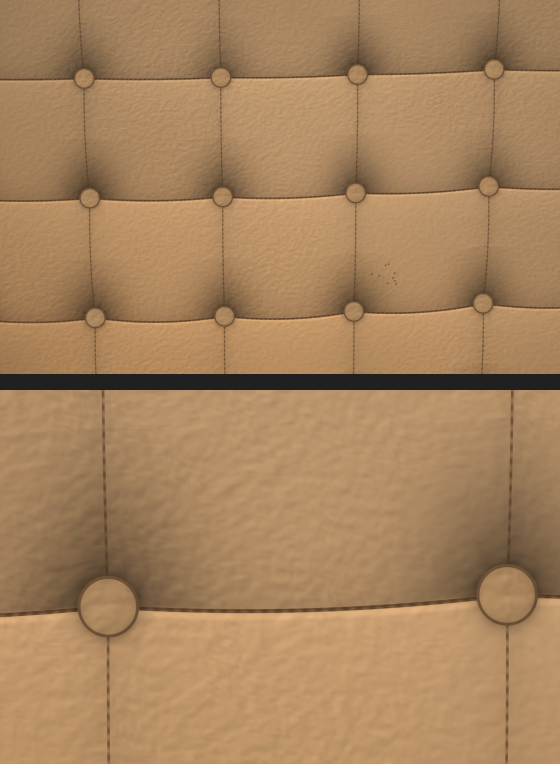
Top: the whole. Bottom: its middle third, enlarged.
A WebGL 2 fragment shader for this texture:

```glsl
#version 300 es
precision highp float;
uniform vec2 u_resolution;
out vec4 outColor;

// Lengths are fractions of the canvas height
const vec3 LEATHER = vec3(0.68, 0.54, 0.39);
const vec3 BUTTON = vec3(0.69, 0.54, 0.375);
const vec3 SEAM = vec3(0.30, 0.20, 0.12);
const vec3 SCUFF = vec3(0.42, 0.24, 0.15);
const vec3 WARM_TINT = vec3(1.02, 0.95, 0.85);
const float CENTRE_X = 0.7734;
const float MIDDLE_COLUMN = 1.5;
const float COLUMN_PITCH = 0.3457;
const float COLUMN_SPREAD = 0.0098;
const float FIRST_ROW = 0.150;
const float ROW_PITCH = 0.320;
const float BOW = 0.04;
const float BUTTON_RADIUS = 0.0262;
const float SEAM_HALF_WIDTH = 0.0015;
const float STITCH_LENGTH = 0.012;
const float GRAIN_SCALE = 125.0;
const float GRAIN_DEPTH = 0.13;
const float DENT_DEPTH = 0.36;
const vec2 DENT_SIZE = vec2(0.075, 0.105);
const vec2 SCUFF_CENTRE = vec2(1.02, 0.27);
const int SCUFF_COUNT = 9;
const float TAU = 6.2831853;

float hash(vec2 p) {
  vec3 q = fract(p.xyx * 0.1031);
  q += dot(q, q.yzx + 33.33);
  return fract((q.x + q.y) * q.z);
}

float noise(vec2 p) {
  vec2 i = floor(p), f = fract(p);
  f = f * f * (3.0 - 2.0 * f);
  return mix(mix(hash(i), hash(i + vec2(1, 0)), f.x),
             mix(hash(i + vec2(0, 1)), hash(i + vec2(1, 1)), f.x), f.y);
}

float grainHeight(vec2 p) {
  return 0.7 * noise(p) + 0.3 * noise(p * 2.1 + 17.0);
}

float columnPitch(float row) { return COLUMN_PITCH + COLUMN_SPREAD * row; }

// Rows climb towards the right-hand column
float rowRise(float column, float row) {
  float c = clamp(column, 0.0, 3.0);
  return (0.0043 - 0.0008 * row) * c * c;
}

vec2 buttonCentre(vec2 id) {
  return vec2(CENTRE_X + (id.x - MIDDLE_COLUMN) * columnPitch(id.y),
              FIRST_ROW + id.y * ROW_PITCH + rowRise(id.x, id.y));
}

// Column and row coordinates, with whole numbers on the sagging seams
vec2 tuftCoord(vec2 p) {
  float row = (p.y - FIRST_ROW) / ROW_PITCH;
  float column = (p.x - CENTRE_X) / columnPitch(row) + MIDDLE_COLUMN;
  float f = fract(column);
  float sag = max(0.012 - 0.0045 * row, 0.002) * 4.0 * f * (1.0 - f);
  row = (p.y - rowRise(column, row) + sag - FIRST_ROW) / ROW_PITCH;
  float g = fract(row);
  float pitch = columnPitch(row) * (1.0 + BOW * g * (1.0 - g));
  return vec2((p.x - CENTRE_X) / pitch + MIDDLE_COLUMN, row);
}

float line(float d, float halfWidth, float pixel) {
  return 1.0 - smoothstep(halfWidth - pixel * 0.5, halfWidth + pixel, d);
}

void main() {
  float pixel = 1.0 / u_resolution.y;
  vec2 p = gl_FragCoord.xy * pixel;
  vec2 tuft = tuftCoord(p);
  vec2 id = round(tuft);
  vec2 toSeam = (tuft - id) * vec2(columnPitch(tuft.y), ROW_PITCH);
  vec2 toButton = p - buttonCentre(id);
  float radius = length(toButton);
  float height = fract(tuft.y);

  // Cushion light: bright under each seam, dark above it
  vec2 fromPool = p - vec2(0.78, 0.40);
  float light = 1.05 - 0.19 * dot(fromPool, fromPool);
  light += 0.10 * exp(-(1.0 - height) / 0.22) - 0.14 * exp(-height / 0.13);
  light -= 0.07 * exp(-abs(toSeam.x) / 0.022);
  light += 0.03 * (hash(floor(tuft) + 7.0) - 0.5) + 0.05 * (noise(p * 5.0) - 0.5);

  // Dents and radial folds pulled in by the buttons
  vec2 dent = toButton / DENT_SIZE;
  float above = smoothstep(-0.002, 0.004, toSeam.y);
  light -= DENT_DEPTH * mix(0.75, 1.1, hash(id + 3.0)) * above * exp(-dot(dent, dent));
  float angle = atan(toButton.y, toButton.x);
  light += 0.04 * sin(angle * 9.0 + 6.0 * hash(id)) * exp(-radius / 0.035);

  // Pebbled grain, lit from the upper left
  vec2 g = p * GRAIN_SCALE * vec2(0.85, 1.15) + 2.0 * noise(p * 22.0);
  float relief = grainHeight(g) - grainHeight(g + vec2(-0.35, 0.5));
  light += GRAIN_DEPTH * relief * mix(0.5, 1.2, noise(p * 4.0 + 9.0));

  float warmth = clamp(0.75 - 0.9 * p.y - 0.25 * p.x, 0.0, 1.0);
  vec3 color = LEATHER * light * mix(vec3(1), WARM_TINT, warmth);

  // Seams with stitches
  vec2 stitch = 0.7 + 0.3 * sin(p.yx * TAU / STITCH_LENGTH);
  float vertical = line(abs(toSeam.x), SEAM_HALF_WIDTH * 0.65, pixel) * stitch.x;
  float horizontal = line(abs(toSeam.y), SEAM_HALF_WIDTH, pixel) * (0.6 + 0.4 * stitch.y);
  color *= 1.0 + 0.09 * line(abs(toSeam.y + 0.005), 0.002, 0.003);
  color = mix(color, SEAM, max(vertical * 0.65, horizontal * 0.85));

  // Scattered scuff marks
  for (int i = 0; i < SCUFF_COUNT; i++) {
    float n = float(i);
    vec2 spot = SCUFF_CENTRE + (vec2(hash(vec2(n, 2.0)), hash(vec2(n, 5.0))) - 0.5) * vec2(0.08, 0.06);
    color = mix(color, SCUFF, 0.6 * line(length(p - spot), 0.0018, pixel));
  }

  // Covered buttons with a soft shadow and dark rim
  color *= 1.0 - 0.28 * exp(-max(radius - BUTTON_RADIUS, 0.0) / 0.006);
  vec2 b = toButton / BUTTON_RADIUS;
  float face = 1.0 + 0.05 * b.y - 0.03 * b.x - 0.12 * pow(min(length(b), 1.0), 6.0);
  vec3 buttonColor = BUTTON * (face + GRAIN_DEPTH * relief + 0.35 * (light - 1.0) * above * 0.3);
  buttonColor = mix(buttonColor, SEAM, 0.6 * line(abs(radius - BUTTON_RADIUS), 0.0012, pixel));
  color = mix(color, buttonColor, line(radius, BUTTON_RADIUS + 0.001, pixel));

  outColor = vec4(color, 1.0);
}
```
